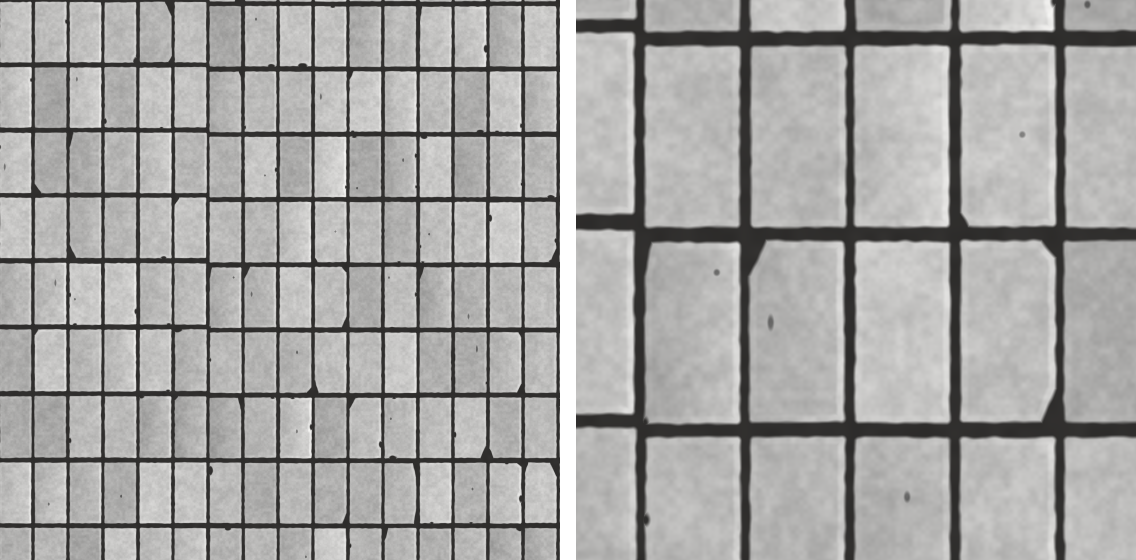
Left, the full canvas; right, a detail of the centre.
This texture is drawn by a WebGL 1 fragment shader. Its source:

```glsl
precision highp float;
// Worn wall of upright grey tiles with dark grout, 16 columns by about 8.6 rows.
// Each tile is a rounded box distance, bitten by random corner and edge chips,
// then shaded with its own tone, tilt, mottling, pale rim and small pits.
uniform vec2 u_resolution;

const float COLUMNS = 16.0;
const float ROW_PITCH = 0.1165;
const vec2 GRID_OFFSET = vec2(0.0035, 0.0068);  // from the right and top edges
const float STEP_COLUMN = 6.0;                  // courses sit higher before this
const float STEP_HEIGHT = 0.0075;
const vec2 JOINT_HALF = vec2(0.0030, 0.0043);
const float CORNER_RADIUS = 0.0022;
const float EDGE_SOFTNESS = 0.0014;
const float EDGE_WOBBLE = 0.0016;
const float CORNER_CHIP_CHANCE = 0.075;
const float EDGE_CHIP_CHANCE = 0.13;
const float PIT_CHANCE = 0.10;
const float TONE_MEAN = 0.727;
const float TONE_SPREAD = 0.17;
const vec3 GROUT = vec3(0.185, 0.180, 0.175);
const vec3 TILE_TINT = vec3(1.0, 0.997, 0.990);

float hash(vec2 p) {
  vec3 q = fract(vec3(p.xyx) * 0.1031);
  q += dot(q, q.yzx + 33.33);
  return fract((q.x + q.y) * q.z);
}

float noise(vec2 p) {
  vec2 i = floor(p), f = fract(p);
  f = f * f * (3.0 - 2.0 * f);
  return mix(mix(hash(i), hash(i + vec2(1.0, 0.0)), f.x),
             mix(hash(i + vec2(0.0, 1.0)), hash(i + 1.0), f.x), f.y);
}

float tileRandom(vec2 id, float salt) {
  return hash(id + vec2(17.3, 41.7) * (salt + 1.0));
}

float roundedBox(vec2 p, vec2 halfSize, float radius) {
  vec2 q = abs(p) - halfSize + radius;
  return length(max(q, 0.0)) + min(max(q.x, q.y), 0.0) - radius;
}

// Slanted cuts across random corners; positive inside a cut
float cornerChips(vec2 p, vec2 halfSize, vec2 id) {
  float cut = -1.0;
  for (int i = 0; i < 4; i++) {
    float k = float(i);
    vec2 side = vec2(mod(k, 2.0), floor(k / 2.0)) * 2.0 - 1.0;
    vec2 inset = halfSize - p * side;
    vec2 size = mix(vec2(0.004, 0.007), vec2(0.012, 0.031),
                    vec2(tileRandom(id, k + 10.0), tileRandom(id, k + 14.0)));
    float d = (1.0 - inset.x / size.x - inset.y / size.y) / length(1.0 / size);
    if (tileRandom(id, k + 18.0) < CORNER_CHIP_CHANCE) cut = max(cut, d);
  }
  return cut;
}

// Rounded bites at random places along the sides; positive inside a bite
float edgeChips(vec2 p, vec2 halfSize, vec2 id) {
  float cut = -1.0;
  for (int i = 0; i < 3; i++) {
    float k = float(i) * 5.0 + 30.0;
    float along = tileRandom(id, k) * 2.0 - 1.0;
    float side = tileRandom(id, k + 1.0) < 0.5 ? -1.0 : 1.0;
    bool upright = tileRandom(id, k + 2.0) < 0.5;
    vec2 spot = halfSize * (upright ? vec2(side, along) : vec2(along, side));
    vec2 stretch = upright ? vec2(1.0, 0.65) : vec2(0.65, 1.0);
    float radius = mix(0.002, 0.0055, pow(tileRandom(id, k + 3.0), 2.0));
    if (tileRandom(id, k + 4.0) < EDGE_CHIP_CHANCE)
      cut = max(cut, radius - length((p - spot) * stretch));
  }
  return cut;
}

void main() {
  vec2 uv = gl_FragCoord.xy / u_resolution;
  float soft = max(EDGE_SOFTNESS, 0.75 / min(u_resolution.x, u_resolution.y));

  // Grid, counted from the top, with the left courses slipping upwards
  vec2 cell = vec2(1.0 / COLUMNS, ROW_PITCH);
  vec2 g = vec2(uv.x + GRID_OFFSET.x, 1.0 - uv.y - GRID_OFFSET.y);
  float column = floor(g.x / cell.x);
  if (column < STEP_COLUMN) g.y += STEP_HEIGHT * (1.0 - smoothstep(0.4, 0.9, g.y));
  vec2 id = vec2(column, floor(g.y / cell.y));
  vec2 p = g - (id + 0.5) * cell;
  p += 0.0012 * (vec2(tileRandom(id, 1.0), tileRandom(id, 2.0)) - 0.5);

  // Worn outline
  vec2 halfSize = 0.5 * cell - JOINT_HALF;
  float wobble = noise(uv * 170.0) * 0.65 + noise(uv * 70.0 + 9.0) * 0.35 - 0.5;
  float d = roundedBox(p, halfSize, CORNER_RADIUS);
  d = max(d, max(cornerChips(p, halfSize, id), edgeChips(p, halfSize, id)));
  d += wobble * EDGE_WOBBLE;

  // Face tone: per-tile grey, sideways tilt, cloudy mottling and grain
  vec2 local = p / halfSize;
  float tone = TONE_MEAN + TONE_SPREAD * ((tileRandom(id, 3.0) + tileRandom(id, 4.0)) * 0.5 - 0.5);
  tone += local.x * 0.07 * pow(tileRandom(id, 5.0), 3.0);
  tone += 0.050 * (noise(uv * 65.0 + id * 7.0) - 0.5);
  tone += 0.065 * (noise(uv * 190.0) - 0.5) + 0.030 * (noise(uv * 400.0) - 0.5);

  // Pale rim, strongest on the right
  float rim = smoothstep(-0.0055, -0.0030, d);
  tone += rim * (0.025 + 0.045 * smoothstep(0.5, 1.0, local.x)) * (0.5 + tileRandom(id, 6.0));

  // Small upright pits on a few faces
  vec2 pit = (vec2(tileRandom(id, 7.0), tileRandom(id, 8.0)) - 0.5) * 1.5 * halfSize;
  float pitShape = length((p - pit) * vec2(1.0, mix(0.3, 1.0, tileRandom(id, 9.0))));
  float pitted = step(tileRandom(id, 50.0), PIT_CHANCE);
  tone -= 0.30 * pitted * (1.0 - smoothstep(0.0008, 0.0008 + 1.3 * soft, pitShape));

  vec3 grout = GROUT + 0.025 * (noise(uv * 120.0 + 3.0) - 0.5);
  gl_FragColor = vec4(mix(TILE_TINT * tone, grout, smoothstep(-soft, soft, d)), 1.0);
}
```
